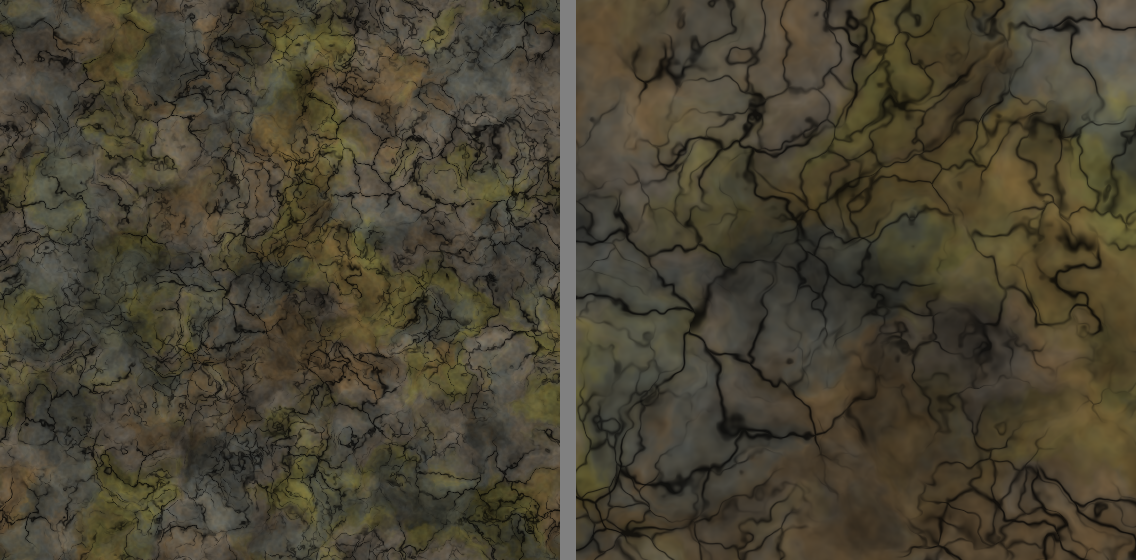
Left: the whole. Right: its middle third, enlarged.
Write a Shadertoy shader that draws this texture.

```glsl
// Wrapping hash: cells repeat after "period" steps
vec3 hash3(vec2 cell, float period, float seed) {
    uvec3 v = uvec3(vec3(mod(cell, period), seed));
    v = v * 1664525u + 1013904223u;
    v.x += v.y * v.z; v.y += v.z * v.x; v.z += v.x * v.y;
    v ^= v >> 16u;
    v.x += v.y * v.z; v.y += v.z * v.x; v.z += v.x * v.y;
    return vec3(v >> 8u) / 16777216.0;
}

float valueNoise(vec2 uv, float period, float seed) {
    vec2 p = uv * period;
    vec2 i = floor(p), f = p - i;
    f = f * f * f * (f * (f * 6.0 - 15.0) + 10.0);
    float a = hash3(i, period, seed).x;
    float b = hash3(i + vec2(1, 0), period, seed).x;
    float c = hash3(i + vec2(0, 1), period, seed).x;
    float d = hash3(i + vec2(1, 1), period, seed).x;
    return mix(mix(a, b, f.x), mix(c, d, f.x), f.y);
}

float fbm(vec2 uv, float period, float seed) {
    float sum = 0.0, total = 0.0, amp = 1.0;
    for (int k = 0; k < 5; k++) {
        sum += amp * valueNoise(uv, period, seed + float(k));
        total += amp;
        amp *= 0.58;
        period *= 2.0;
    }
    return sum / total;
}

// Gap between the two nearest cell centres: zero along cell borders
float cellBorder(vec2 uv, float period, float seed) {
    vec2 p = uv * period;
    vec2 i = floor(p);
    float nearest = 9.0, second = 9.0;
    for (int y = -1; y <= 1; y++)
    for (int x = -1; x <= 1; x++) {
        vec2 cell = i + vec2(x, y);
        float d = length(cell + hash3(cell, period, seed).xy - p);
        second = min(second, max(nearest, d));
        nearest = min(nearest, d);
    }
    return second - nearest;
}

// Thin fissure with a soft shaded crease around it
float crack(vec2 uv, float period, float seed, float width, float mask) {
    float d = cellBorder(uv, period, seed);
    float fissure = 1.0 - smoothstep(0.0, width, d);
    float crease = exp(-d * 7.0);
    return mask * (0.42 * fissure + 0.38 * crease);
}

void mainImage(out vec4 fragColor, in vec2 fragCoord) {
    const vec3 STONE = vec3(0.290, 0.265, 0.227);
    const vec3 MOSS  = vec3(0.312, 0.297, 0.147);
    const vec3 RUST  = vec3(0.315, 0.245, 0.150);
    const vec3 SLATE = vec3(0.232, 0.240, 0.222);

    vec2 uv = fragCoord / iResolution.xy;
    vec2 bend = vec2(fbm(uv, 13.0, 10.0), fbm(uv, 13.0, 20.0)) - 0.5;
    vec2 warped = uv + 0.10 * bend;

    // Mineral tints
    float moss = smoothstep(0.38, 0.66, fbm(warped, 9.0, 30.0));
    float rust = smoothstep(0.48, 0.72, fbm(warped, 8.0, 40.0));
    float slate = smoothstep(0.46, 0.68, fbm(warped, 10.0, 50.0));
    vec3 color = mix(STONE, MOSS, 0.85 * moss);
    color = mix(color, RUST, 0.65 * rust);
    color = mix(color, SLATE, 0.75 * slate);

    // Light and dark blotches
    float relief = fbm(warped, 11.0, 60.0);
    float lumps = fbm(uv + 0.04 * bend, 26.0, 70.0);
    float tone = 1.15 + 1.25 * (relief - 0.5) + 0.75 * (lumps - 0.5);

    // Broken network of coarse and fine cracks
    float coarseMask = smoothstep(0.36, 0.64, fbm(uv, 12.0, 80.0));
    float fineMask = smoothstep(0.40, 0.66, fbm(uv, 14.0, 90.0));
    tone *= 1.0 - crack(warped, 17.0, 100.0, 0.08, coarseMask);
    tone *= 1.0 - crack(warped, 36.0, 110.0, 0.13, 0.75 * fineMask);

    // Fine grain in brightness and hue
    tone += 0.11 * (valueNoise(uv, 190.0, 120.0) - 0.5);
    float hue = valueNoise(uv, 120.0, 130.0) - 0.5;
    color *= 1.0 + hue * vec3(0.05, -0.01, -0.10);

    fragColor = vec4(color * max(tone, 0.25), 1.0);
}
```
